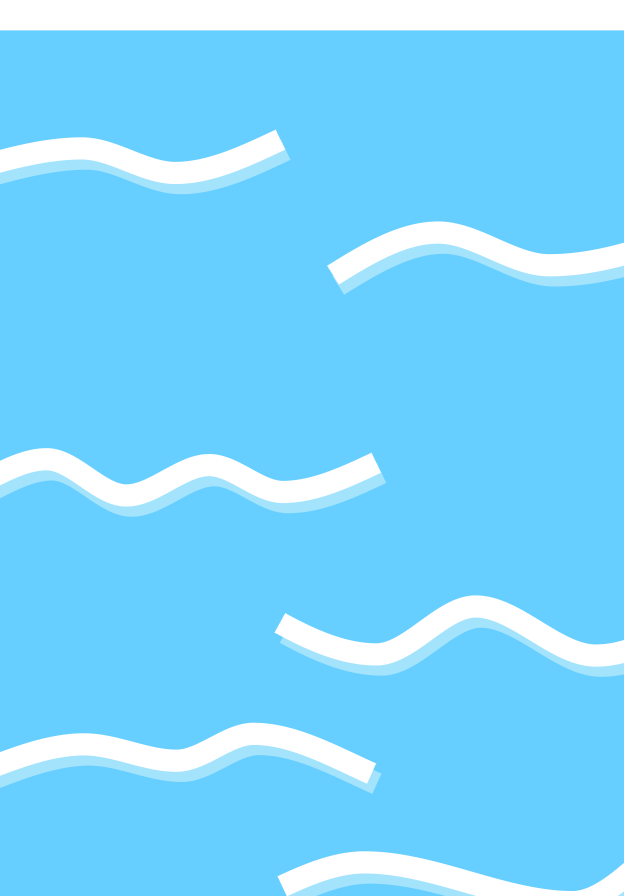
Give the GLSL for this pattern, as a WebGL 1 fragment shader.

```glsl
precision highp float;

uniform vec2 u_resolution;

#define CANVAS_WIDTH 534.0
#define HALF_STROKE 9.5
#define BAND_HEIGHT 26.0
#define SHADOW_OFFSET vec2(4.5, 8.7)
#define WATER_COLOR vec3(0.40, 0.81, 1.00)
#define SHADOW_COLOR vec3(0.64, 0.89, 0.99)
#define FOAM_COLOR vec3(1.0)

// Four level turning points, with a tail on each side.
// A tail holds its run, its rise and the slope at its tip.
struct Wave {
  vec2 a, b, c, d;
  vec3 head, tail;
};

// Height of a tail that leaves its turning point level, straight past the tip.
float tailHeight(float run, vec3 tail) {
  float t = clamp(run / tail.x, 0.0, 1.0);
  float bend = tail.y * t * t * (3.0 - 2.0 * t);
  bend += tail.z * tail.x * t * t * (t - 1.0);
  return bend + tail.z * max(run - tail.x, 0.0);
}

// Smooth step between turning points; repeated points add nothing.
float stepHeight(float x, vec2 from, vec2 to) {
  float t = clamp((x - from.x) / max(to.x - from.x, 0.001), 0.0, 1.0);
  return (to.y - from.y) * t * t * (3.0 - 2.0 * t);
}

float waveHeight(float x, Wave w) {
  float y = w.a.y + stepHeight(x, w.a, w.b);
  y += stepHeight(x, w.b, w.c) + stepHeight(x, w.c, w.d);
  return y + tailHeight(w.a.x - x, w.head) + tailHeight(x - w.d.x, w.tail);
}

// Signed distance past the square cut at a tail's tip.
float tipCut(vec2 q, vec3 tail) {
  return dot(q - tail.xy, normalize(vec2(1.0, tail.z)));
}

float strokeDistance(vec2 p, Wave w) {
  // Slide towards the nearest point of the centre line.
  float x = p.x;
  for (int i = 0; i < 3; i++) {
    float slope = waveHeight(x + 0.5, w) - waveHeight(x - 0.5, w);
    vec2 gap = p - vec2(x, waveHeight(x, w));
    x += dot(gap, vec2(1.0, slope)) / (1.0 + slope * slope);
  }
  float stroke = distance(p, vec2(x, waveHeight(x, w))) - HALF_STROKE;
  float headCut = tipCut(vec2(w.a.x - p.x, p.y - w.a.y), w.head);
  float tailCut = tipCut(p - w.d, w.tail);
  return max(stroke, max(headCut, tailCut));
}

// Nearest distances so far: x for the foam, y for its shadow.
void addWave(vec2 p, Wave w, inout vec2 nearest) {
  nearest.x = min(nearest.x, strokeDistance(p, w));
  nearest.y = min(nearest.y, strokeDistance(p - SHADOW_OFFSET, w));
}

// Wave with only two turning points.
Wave shortWave(vec2 a, vec2 b, vec3 head, vec3 tail) {
  return Wave(a, b, b, b, head, tail);
}

float coverage(float dist, float pixel) {
  return clamp(0.5 - dist / pixel, 0.0, 1.0);
}

void main() {
  // Canvas units, measured down from the top left.
  float pixel = CANVAS_WIDTH / u_resolution.x;
  vec2 p = vec2(gl_FragCoord.x, u_resolution.y - gl_FragCoord.y) * pixel;

  // Waves from top to bottom, alternating left and right.
  vec2 nearest = vec2(1000.0);
  addWave(p, shortWave(vec2(70, 127), vec2(150, 148),
    vec3(110, 22, 0.27), vec3(90, -28.5, -0.47)), nearest);
  addWave(p, shortWave(vec2(375, 199), vec2(470, 227),
    vec3(90, 36.5, 0.63), vec3(100, -20.8, -0.35)), nearest);
  addWave(p, Wave(vec2(40, 393), vec2(108, 424), vec2(179, 398), vec2(242, 421),
    vec3(60, 22, 0.5), vec3(80, -25, -0.47)), nearest);
  addWave(p, Wave(vec2(322, 560), vec2(407, 519), vec2(510, 561), vec2(510, 561),
    vec3(82.5, -27, -0.55), vec3(60, -18, -0.5)), nearest);
  addWave(p, Wave(vec2(72, 637), vec2(151, 651), vec2(217, 628), vec2(217, 628),
    vec3(110, 31, 0.35), vec3(101, 34, 0.45)), nearest);
  addWave(p, shortWave(vec2(312, 738), vec2(490, 772),
    vec3(70.5, 20.5, 0.47), vec3(80, -52, -0.8)), nearest);

  // Water, shadows, foam, then the band along the top.
  vec3 color = mix(WATER_COLOR, SHADOW_COLOR, coverage(nearest.y, pixel));
  color = mix(color, FOAM_COLOR, coverage(nearest.x, pixel));
  color = mix(color, FOAM_COLOR, coverage(p.y - BAND_HEIGHT, pixel));
  gl_FragColor = vec4(color, 1.0);
}
```
